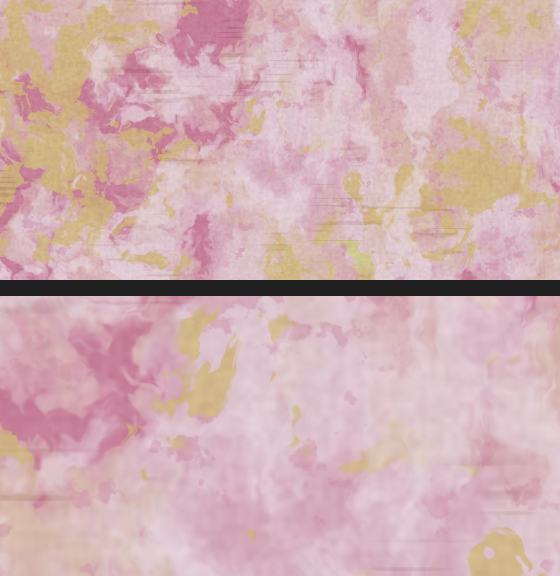
Top: the whole. Bottom: its middle third, enlarged.
A Shadertoy shader for this texture:

```glsl
float hash(vec2 p) {
    vec3 h = fract(vec3(p.xyx) * 0.1031);
    h += dot(h, h.yzx + 33.33);
    return fract((h.x + h.y) * h.z);
}

float noise(vec2 p) {
    vec2 cell = floor(p), f = fract(p);
    f = f * f * (3.0 - 2.0 * f);
    return mix(mix(hash(cell), hash(cell + vec2(1, 0)), f.x),
               mix(hash(cell + vec2(0, 1)), hash(cell + vec2(1, 1)), f.x), f.y);
}

float fbm(vec2 p) {
    float sum = 0.0, weight = 1.0, total = 0.0;
    for (int i = 0; i < 5; i++) {
        sum += weight * noise(p);
        total += weight;
        weight *= 0.57;
        p = mat2(0.8, 0.6, -0.6, 0.8) * p * 2.03 + 17.3;
    }
    return sum / total;
}

// Soft round region, one at its center
float blob(vec2 p, vec2 center, vec2 radius) {
    vec2 d = (p - center) / radius;
    return exp(-dot(d, d));
}

float segmentDistance(vec2 p, vec2 a, vec2 b) {
    vec2 ab = b - a;
    return length(p - a - ab * clamp(dot(p - a, ab) / dot(ab, ab), 0.0, 1.0));
}

void mainImage(out vec4 fragColor, in vec2 fragCoord) {
    vec2 p = fragCoord / iResolution.y;
    p.x *= 2.0 * iResolution.y / iResolution.x;

    // Warped coordinates give brushed, curling edges
    vec2 warp = vec2(fbm(p * 5.0 + 3.0), fbm(p * 5.0 + 41.0)) - 0.5;
    vec2 q = p + 0.22 * warp;
    float right = smoothstep(0.5, 1.4, p.x);

    // Where each paint gathers
    float roseBand = smoothstep(0.42, 0.0, segmentDistance(q, vec2(0.0, 0.15), vec2(0.85, 0.9)));
    float ochreArea = blob(q, vec2(0.12, 0.72), vec2(0.34, 0.3))
                    + blob(q, vec2(0.42, 0.88), vec2(0.12, 0.2))
                    + blob(q, vec2(0.3, 0.3), vec2(0.35, 0.16)) * 0.7
                    + blob(q, vec2(1.68, 0.33), vec2(0.32, 0.22))
                    + blob(q, vec2(1.72, 0.9), vec2(0.09, 0.12))
                    + blob(q, vec2(1.15, 0.08), vec2(0.25, 0.12)) * 0.8;
    ochreArea = min(ochreArea, 1.0);

    // Pale ground clouded with pink and salmon
    float cloud = fbm(q * 5.0 + 7.0);
    vec3 color = mix(vec3(0.835, 0.665, 0.73), vec3(0.868, 0.768, 0.808),
                     smoothstep(0.34, 0.56, cloud + 0.1 * right - 0.06 * roseBand));
    float salmon = fbm(q * 4.0 + 63.0) + 0.1 * ochreArea;
    color = mix(color, vec3(0.835, 0.68, 0.675), 0.75 * smoothstep(0.5, 0.66, salmon));

    // Beige wash around the ochre
    float wash = fbm(q * vec2(6.0, 5.0) + 90.0) + 0.25 * ochreArea;
    color = mix(color, vec3(0.83, 0.725, 0.63), 0.75 * smoothstep(0.52, 0.76, wash));

    // Rose stains, soft halo then torn core
    float stain = fbm(q * vec2(7.0, 6.0) + 120.0) + 0.27 * roseBand;
    color = mix(color, vec3(0.81, 0.58, 0.665), 0.6 * smoothstep(0.56, 0.74, stain));
    color = mix(color, vec3(0.765, 0.455, 0.57), 0.8 * smoothstep(0.69, 0.755, stain));

    // Small rose speckles
    float speckle = fbm(p * 21.0 + 150.0) + 0.06 * roseBand;
    color = mix(color, vec3(0.8, 0.56, 0.65), 0.5 * smoothstep(0.64, 0.72, speckle));

    // Flaked ochre, greener near the bottom
    float flake = fbm(q * 11.0 + 200.0) + 0.28 * ochreArea;
    vec3 ochre = mix(vec3(0.81, 0.71, 0.48), vec3(0.8, 0.82, 0.5),
                     blob(p, vec2(1.23, 0.08), vec2(0.12, 0.07)));
    color = mix(color, ochre, 0.8 * smoothstep(0.7, 0.755, flake));

    // Pale smears: curled on the left, dragged downward on the right
    float curl = fbm(q * 8.0 + 240.0);
    float drag = fbm(q * vec2(12.0, 4.0) + 270.0);
    float smear = mix(curl, drag, right) + 0.05 * right - 0.08 * ochreArea;
    color = mix(color, vec3(0.89, 0.815, 0.85), 0.75 * smoothstep(0.54, 0.68, smear));

    // Thin horizontal scratches
    float scratch = noise(vec2(p.x * 7.0, p.y * 120.0)) * noise(p * vec2(5.0, 9.0) + 30.0);
    color -= vec3(0.05, 0.06, 0.07) * smoothstep(0.55, 0.75, scratch);

    // Canvas weave and plaster grain
    float weave = noise(p * vec2(30.0, 125.0)) + noise(p * vec2(125.0, 30.0) + 50.0) - 1.0;
    float grain = noise(p * 110.0 + 80.0) - 0.5;
    color += 0.022 * weave + vec3(0.03, 0.045, 0.04) * grain;

    fragColor = vec4(clamp(color, 0.0, 1.0), 1.0);
}
```
